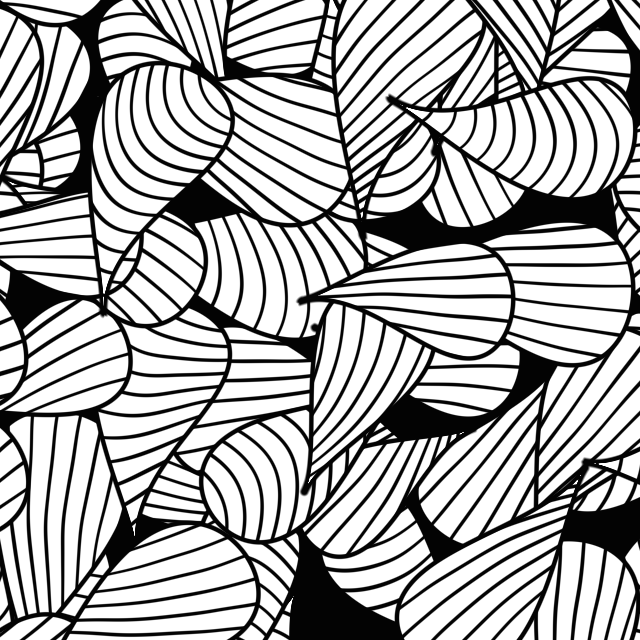
Reproduce this pattern procedurally as a Shadertoy shader.

```glsl
// Overlapping ink teardrops: curved leaves with striped white bodies on black.
// Leaves sit on a jittered grid, follow a noise flow and are painted one over another;
// each is an implicit curve in a bent local space, filled with fanned or crossing stripes.

const vec3 INK = vec3(0.01);
const vec3 PAPER = vec3(1.0);
const int GRID = 10;            // cells per side, including a margin of two
const float CELL = 1.0 / 6.0;
const float HEAD = 0.70;        // head position along the leaf, tip = 0
const float SPACING = 0.032;    // distance between stripes

struct Leaf {
    float len, width, bend, skew, curl, shift;
    bool lengthwise;
};

vec2 hash2(vec2 p) {
    vec3 q = fract(p.xyx * vec3(0.1031, 0.1030, 0.0973));
    q += dot(q, q.yzx + 33.33);
    return fract((q.xx + q.yz) * q.zy);
}

float cornerSlope(vec2 corner, vec2 offset) {
    return dot(hash2(corner + 71.0) * 2.0 - 1.0, offset);
}

float gradientNoise(vec2 p) {
    vec2 i = floor(p), f = fract(p);
    vec2 s = f * f * f * (f * (f * 6.0 - 15.0) + 10.0);
    vec2 e = vec2(1.0, 0.0);
    float low = mix(cornerSlope(i, f), cornerSlope(i + e.xy, f - e.xy), s.x);
    float high = mix(cornerSlope(i + e.yx, f - e.yx), cornerSlope(i + e.xx, f - e.xx), s.x);
    return mix(low, high, s.y);
}

// 1 where the distance is negative, with a soft edge about a pixel wide
float cover(float dist, float pixel) {
    return 1.0 - smoothstep(-0.8 * pixel, 0.8 * pixel, dist);
}

Leaf makeLeaf(vec2 cell) {
    vec2 size = hash2(cell + 13.0), form = hash2(cell + 29.0), fill = hash2(cell + 47.0);
    Leaf leaf;
    leaf.len = mix(0.29, 0.44, size.x);
    leaf.width = leaf.len * mix(0.23, 0.30, size.y);
    leaf.bend = mix(-0.6, 0.6, form.x);
    leaf.skew = mix(-0.35, 0.35, form.y);
    leaf.curl = mix(0.25, 0.6, fill.x) * (form.x < 0.5 ? -1.0 : 1.0);
    leaf.shift = fill.x * 7.0;
    leaf.lengthwise = fill.y < 0.62;
    return leaf;
}

// x runs from the tip, y is the offset from the spine, z is the spine slope
vec3 spineSpace(vec2 p, Leaf leaf) {
    float slope = 2.0 * leaf.bend * p.x / leaf.len;
    return vec3(p.x + HEAD * leaf.len, p.y - 0.5 * slope * p.x, slope);
}

// Implicit teardrop y^2 = w^2 u^3 (1 - u), divided by its gradient
float leafDistance(vec2 p, Leaf leaf) {
    vec3 q = spineSpace(p, leaf);
    float u = max(q.x / leaf.len, 0.0), beyondTip = min(q.x, 0.0);
    float w = 9.48 * leaf.width * leaf.width;
    float f = q.y * q.y + beyondTip * beyondTip - w * u * u * u * (1.0 - u);
    float fx = 2.0 * beyondTip - w * u * u * (3.0 - 4.0 * u) / leaf.len;
    return f / max(length(vec2(fx - 2.0 * q.y * q.z, 2.0 * q.y)), 1e-5);
}

// Stripe count at a point: lines fan out from the tip or arch across the spine
float stripePhase(vec2 p, Leaf leaf) {
    vec3 q = spineSpace(p, leaf);
    float u = max(q.x / leaf.len, 0.0);
    float fan = (q.y + leaf.skew * p.x + leaf.curl * p.x * p.x / leaf.len) / (0.4 + 0.8 * u);
    float arch = q.x + q.y * (q.z + leaf.skew) + 4.0 * leaf.curl * q.y * q.y / leaf.len;
    float wobble = 0.2 * gradientNoise(p * 9.0 + leaf.shift);
    return (leaf.lengthwise ? fan : arch) / SPACING + leaf.shift + wobble;
}

// Stripe distance, with a line weight that swells and tapers
float stripeDistance(vec2 p, Leaf leaf) {
    vec2 e = vec2(0.0005, 0.0);
    float t = stripePhase(p, leaf);
    vec2 slope = vec2(stripePhase(p + e.xy, leaf), stripePhase(p + e.yx, leaf)) - t;
    float away = abs(fract(t) - 0.5) * e.x / max(length(slope), 1e-5);
    float weight = 0.0026 + 0.0016 * gradientNoise(p * 7.0 + leaf.shift * 3.0);
    return away - weight;
}

vec3 paintLeaf(vec3 below, vec2 p, Leaf leaf, float pixel) {
    float edge = leafDistance(p, leaf);
    if (edge > 0.003 + pixel) return below;
    float body = cover(edge + 0.004, pixel) * (1.0 - cover(stripeDistance(p, leaf), pixel));
    return mix(below, mix(INK, PAPER, body), cover(edge - 0.003, pixel));
}

void mainImage(out vec4 fragColor, in vec2 fragCoord) {
    float pixel = 1.0 / max(iResolution.x, iResolution.y);
    vec2 uv = fragCoord * pixel;
    vec3 color = INK;
    int total = GRID * GRID;
    for (int k = 0; k < total; k++) {
        int n = (k * 37) % total;   // shuffled stacking order
        vec2 cell = vec2(n % GRID, n / GRID);
        vec2 head = (cell - 1.5 + 0.6 * (hash2(cell) - 0.5)) * CELL;
        vec2 p = uv - head;
        if (dot(p, p) > 0.2) continue;
        float angle = 8.0 * gradientNoise(head * 2.0 + 5.0) + 1.6 * hash2(cell + 61.0).x - 0.6;
        float c = cos(angle), s = sin(angle);
        color = paintLeaf(color, mat2(c, -s, s, c) * p, makeLeaf(cell), pixel);
    }
    fragColor = vec4(color, 1.0);
}
```
